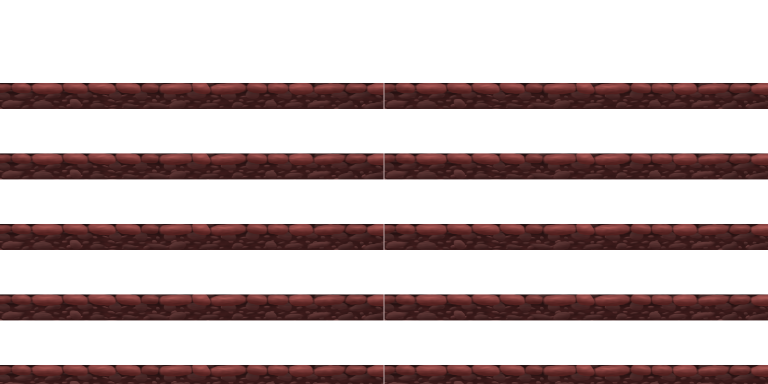
Reproduce this pattern procedurally as a Shadertoy shader.

```glsl
vec2 hash2(vec2 p) {
    vec3 q = fract(vec3(p.xyx) * vec3(0.1031, 0.1030, 0.0973));
    q += dot(q, q.yzx + 33.33);
    return fract((q.xx + q.yz) * q.zy);
}

float gradientNoise(vec2 p) {
    vec2 i = floor(p), f = fract(p);
    vec2 u = f * f * (3.0 - 2.0 * f);
    vec2 e = vec2(0.0, 1.0);
    float a = dot(hash2(i) * 2.0 - 1.0, f);
    float b = dot(hash2(i + e.yx) * 2.0 - 1.0, f - e.yx);
    float c = dot(hash2(i + e.xy) * 2.0 - 1.0, f - e.xy);
    float d = dot(hash2(i + e.yy) * 2.0 - 1.0, f - e.yy);
    return mix(mix(a, b, u.x), mix(c, d, u.x), u.y);
}

// Coverage of a rounded stone; n is the position scaled to its half size
float stoneMask(vec2 n, vec2 halfSize, float power, float pixel) {
    vec2 a = pow(abs(n), vec2(power));
    float dist = (pow(a.x + a.y, 1.0 / power) - 1.0) * halfSize.y;
    return smoothstep(pixel, -pixel, dist);
}

// Staggered layer of tilted oval stones, lit from above
vec3 buriedStones(vec3 color, vec2 p, vec2 cell, vec2 minSize, vec2 maxSize, float seed, float pixel) {
    float baseRow = floor(p.y / cell.y);
    for (int j = -1; j <= 1; j++) {
        float row = baseRow + float(j);
        float shift = 0.5 * mod(row, 2.0);
        float baseColumn = floor(p.x / cell.x - shift);
        for (int i = -1; i <= 1; i++) {
            vec2 id = vec2(baseColumn + float(i), row);
            vec2 place = hash2(id + seed);
            vec2 shape = hash2(id + seed + 57.0);
            vec2 center = (id + vec2(shift, 0.0) + 0.5 + 0.4 * (place - 0.5)) * cell;
            vec2 halfSize = mix(minSize, maxSize, shape);
            vec2 d = p - center;
            d.y += d.x * (place.x - 0.5) * 0.4;
            vec2 n = d / halfSize;
            float light = smoothstep(-0.9, 0.9, n.y - 0.25 * n.x);
            vec3 stone = mix(vec3(0.24, 0.115, 0.115), vec3(0.37, 0.215, 0.21), light);
            stone *= 0.87 + 0.26 * place.y;
            color = mix(color, stone, stoneMask(n, halfSize, 2.3, pixel));
        }
    }
    return color;
}

// Row of larger red stones along the upper edge
vec3 cappingStones(vec3 color, vec2 p, float pixel) {
    float base = floor(p.x);
    for (int i = -1; i <= 1; i++) {
        float id = base + float(i);
        vec2 h = hash2(vec2(id, 11.0));
        float left = id + 0.5 * h.x;
        float right = id + 1.0 + 0.5 * hash2(vec2(id + 1.0, 11.0)).x;
        vec2 halfSize = vec2(0.5 * (right - left) - 0.012, 0.17 + 0.06 * h.y);
        vec2 d = p - vec2(0.5 * (left + right), 0.79 + 0.04 * (h.x - 0.5));
        d.x += d.y * (h.y - 0.5) * 0.6;
        d.y += d.x * (h.x - 0.5) * 0.18;
        vec2 n = d / halfSize;
        float light = smoothstep(-0.75, 0.35, n.y + 0.2 * n.x * (h.y - 0.5));
        vec3 stone = mix(vec3(0.31, 0.12, 0.115), vec3(0.49, 0.24, 0.235), light);
        stone *= 0.88 + 0.22 * h.y;
        // Polished streak on the upper face
        vec2 streak = (n - vec2(0.5 * (h.x - 0.5), 0.45)) / vec2(0.65, 0.28);
        stone += vec3(0.13, 0.08, 0.07) * exp(-dot(streak, streak));
        color = mix(color, stone, stoneMask(n, halfSize, 2.8, pixel));
    }
    return color;
}

vec3 stoneWall(vec2 p, float pixel) {
    vec2 wobble = 0.035 * vec2(gradientNoise(p * 5.0), gradientNoise(p * 5.0 + 31.0));
    vec2 q = p + wobble;
    vec3 color = vec3(0.215, 0.095, 0.095) * (1.0 + 0.25 * gradientNoise(p * vec2(3.0, 6.0)));
    color = buriedStones(color, q, vec2(0.42, 0.19), vec2(0.07, 0.035), vec2(0.15, 0.07), 3.0, pixel);
    color = buriedStones(color, q, vec2(1.08, 0.34), vec2(0.2, 0.09), vec2(0.44, 0.18), 19.0, pixel);
    // Shade beneath the capping stones
    color *= 1.0 - 0.3 * smoothstep(0.45, 0.68, p.y);
    color = cappingStones(color, q, pixel);
    return color * (1.0 + 0.12 * gradientNoise(p * vec2(4.0, 18.0)));
}

void mainImage(out vec4 fragColor, in vec2 fragCoord) {
    vec2 uv = fragCoord / iResolution.xy;
    float bandHeight = 0.0677, period = 0.1836;

    // Two tiles across, five bands down from the first upper edge
    float depth = 0.784 - uv.y;
    float row = clamp(floor(depth / period + 0.2), 0.0, 4.0);
    float y = 1.0 - (depth - row * period) / bandHeight;
    vec2 p = vec2(fract(uv.x * 2.0) / bandHeight, y);
    float pixel = 1.0 / (iResolution.y * bandHeight);

    vec3 color = stoneWall(p, 0.6 * pixel);

    // Pale hairline where the two tiles meet
    float seam = smoothstep(0.0016, 0.0004, abs(uv.x - 0.5));
    color = mix(color, vec3(0.72, 0.63, 0.63), 0.6 * seam);

    float band = smoothstep(0.5 + 0.5 * pixel, 0.5 - 0.5 * pixel, abs(y - 0.5));
    fragColor = vec4(mix(vec3(1.0), color, band), 1.0);
}
```
